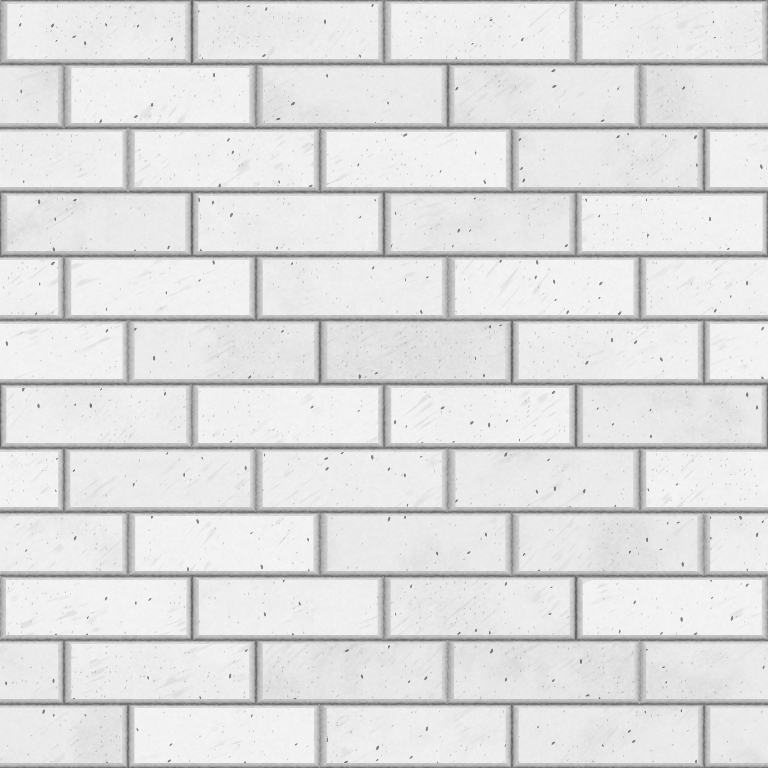
This texture is drawn by a WebGL 1 fragment shader. Its source:

```glsl
precision highp float;
// Whitewashed bevelled bricks, 4 across and 12 down, each course stepped by a third.
// Edge distances give the joints and mitred bevels; seeded noise gives grain, streaks,
// stains and pits. Brick indices wrap, so the canvas tiles in both directions.

uniform vec2 u_resolution;

const float ROWS = 12.0;
const float COLUMNS = 4.0;
const vec2 BRICK = vec2(3.0, 1.0);       // measured in course heights
const float JOINT_HALF_WIDTH = 0.021;

const float LEFT_TONE = 0.79;
const float RIGHT_TONE = 0.82;
const float BOTTOM_TONE = 0.76;
const float TOP_TONE = 0.85;

float hash(vec2 p) {
  vec3 h = fract(p.xyx * vec3(0.1031, 0.1030, 0.0973));
  h += dot(h, h.yzx + 33.33);
  return fract((h.x + h.y) * h.z);
}

float noise(vec2 p) {
  vec2 i = floor(p);
  vec2 f = fract(p);
  f = f * f * (3.0 - 2.0 * f);
  float low = mix(hash(i), hash(i + vec2(1.0, 0.0)), f.x);
  float high = mix(hash(i + vec2(0.0, 1.0)), hash(i + vec2(1.0, 1.0)), f.x);
  return mix(low, high, f.y);
}

vec2 rotate(vec2 p, float angle) {
  float c = cos(angle);
  float s = sin(angle);
  return vec2(c * p.x + s * p.y, c * p.y - s * p.x);
}

// Small slanted oval holes, at most one in each cell of a jittered grid.
float pits(vec2 p, float cells, float density, float radius, float pixel) {
  vec2 id = floor(p * cells);
  vec2 jitter = vec2(hash(id + 3.7), hash(id + 8.1));
  vec2 d = (fract(p * cells) - mix(vec2(0.25), vec2(0.75), jitter)) / cells;
  d = rotate(d, 0.4 + 1.6 * hash(id + 5.3)) * vec2(0.65, 1.3);
  float size = radius * mix(0.5, 1.0, hash(id + 1.9));
  float hole = 1.0 - smoothstep(size - 0.5 * pixel, size + 0.5 * pixel, length(d));
  return hole * step(hash(id + 6.4), density);
}

// Painted brick face; wear runs from 0 (clean) to 1 (stained and rough).
float faceTone(vec2 q, vec2 seed, float wear, float pixel) {
  vec2 p = q + seed;
  float stain = smoothstep(0.35, 0.8, 0.7 * noise(p * 1.1) + 0.3 * noise(p * 4.0));
  float grain = 0.6 * noise(p * 42.0) + 0.4 * noise(p * 19.0) - 0.5;
  vec2 along = rotate(q + 0.06 * noise(p * 3.0), mix(0.3, 0.9, hash(seed))) + seed;
  float streak = smoothstep(0.68, 0.95, noise(along * vec2(4.0, 24.0)));
  streak *= smoothstep(0.4, 0.75, noise(p * 1.7 + 9.0));

  float tone = mix(0.95, 0.918, wear);
  tone += grain * mix(0.03, 0.055, wear * stain);
  tone -= stain * mix(0.008, 0.04, wear);
  tone -= streak * mix(0.06, 0.035, wear);
  tone -= 0.14 * pits(p, 13.0, 0.05 + 0.15 * stain, 0.014, pixel);
  tone -= 0.42 * pits(p, 4.0, 0.13, 0.024, pixel);
  return tone;
}

// Tone of the sloping border, darker towards the joint, with mitred corners.
float bevelTone(vec2 q, float side, float level) {
  float sideTone = q.x < 0.5 * BRICK.x ? LEFT_TONE : RIGHT_TONE;
  float levelTone = q.y < 0.5 * BRICK.y ? BOTTOM_TONE : TOP_TONE;
  float tone = mix(sideTone, levelTone, smoothstep(-0.2, 0.2, side - level));
  return tone * mix(0.88, 1.0, smoothstep(0.25, 0.85, min(side, level)));
}

void main() {
  vec2 p = gl_FragCoord.xy / u_resolution * ROWS;
  float pixel = ROWS / u_resolution.y;

  // Brick index and position within the brick
  float row = floor(p.y);
  float cell = (p.x - mod(ROWS - 1.0 - row, 3.0)) / BRICK.x;
  vec2 id = vec2(mod(floor(cell), COLUMNS), row);
  vec2 q = vec2(fract(cell), fract(p.y)) * BRICK;
  vec2 seed = floor(100.0 * vec2(hash(id + 11.0), hash(id + 27.0)));
  float wear = smoothstep(0.15, 0.9, hash(id + 41.0));

  // Edge distances: left, right, bottom, top
  vec4 edge = vec4(q, BRICK - q).xzyw;
  vec4 width = vec4(0.104, 0.096, 0.078, 0.06);
  width.xy *= mix(0.88, 1.1, hash(id + 53.0));
  vec4 slope = edge / width;
  float side = min(slope.x, slope.y);
  float level = min(slope.z, slope.w);
  float gap = min(min(edge.x, edge.y), min(edge.z, edge.w));

  // Bevel and face
  float roughness = noise(q * vec2(26.0, 30.0) + seed) - 0.5;
  float bevel = bevelTone(q, side, level) + 0.05 * roughness;
  float blur = 0.6 * pixel / 0.08;
  float onFace = smoothstep(1.0 - blur, 1.0 + blur, min(side, level));
  float tone = mix(bevel, faceTone(q, seed, wear, pixel), onFace);

  // Joint, with a separate shade for each upright
  vec2 uprightId = vec2(mod(floor(cell + 0.5), COLUMNS), row);
  float uprightTone = mix(0.42, 0.64, hash(uprightId + 67.0));
  float isUpright = step(min(edge.x, edge.y), min(edge.z, edge.w));
  float joint = mix(0.48, uprightTone, isUpright) + 0.12 * roughness;
  float inJoint = 1.0 - smoothstep(-0.6 * pixel, 0.6 * pixel, gap - JOINT_HALF_WIDTH);
  tone = mix(tone, joint, inJoint);

  gl_FragColor = vec4(vec3(clamp(tone, 0.0, 1.0)), 1.0);
}
```
